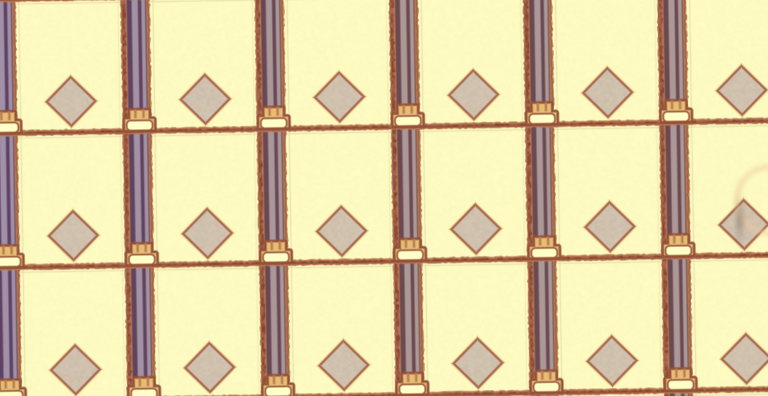
This pattern is drawn by a Shadertoy shader. Its source:

```glsl
// Micrograph of a chip array: cream pads with grey diamonds, striped vertical
// buses ending in gold contacts, and thin brown row lines. A slightly rotated
// square lattice is folded into one cell and layered with distance functions.

const float PITCH = 0.3388;              // cell size in canvas heights
const float TILT = 0.0165;               // lattice rotation in radians
const vec2 ANCHOR = vec2(0.857, 0.755);  // centre of one diamond
const float ROW_DROP = 0.229;            // row line below diamond centre, in cells

const vec3 CREAM = vec3(0.992, 0.982, 0.755);
const vec3 TAN = vec3(0.84, 0.77, 0.60);
const vec3 GREY = vec3(0.815, 0.757, 0.680);
const vec3 GOLD = vec3(0.90, 0.74, 0.45);
const vec3 COPPER = vec3(0.73, 0.49, 0.33);
const vec3 RUST = vec3(0.58, 0.32, 0.23);
const vec3 PLUM = vec3(0.42, 0.29, 0.31);
const vec3 STEEL = vec3(0.68, 0.60, 0.58);

float hash(vec2 p) {
    uvec2 q = uvec2(ivec2(floor(p))) * uvec2(1597u, 7919u);
    uint n = (q.x ^ q.y) * 26699u;
    n = (n ^ (n >> 15)) * 48271u;
    n ^= n >> 13;
    return float(n & 65535u) / 65535.0;
}

float noise(vec2 p) {
    vec2 i = floor(p), f = fract(p);
    f = f * f * (3.0 - 2.0 * f);
    return mix(mix(hash(i), hash(i + vec2(1, 0)), f.x),
               mix(hash(i + vec2(0, 1)), hash(i + vec2(1, 1)), f.x), f.y);
}

float cover(float dist, float soft) {
    return smoothstep(soft, -soft, dist);
}

float band(float x, float centre, float halfWidth, float soft) {
    return cover(abs(x - centre) - halfWidth, soft);
}

float roundBox(vec2 p, vec2 halfSize, float radius) {
    vec2 q = abs(p) - halfSize + radius;
    return length(max(q, 0.0)) + min(max(q.x, q.y), 0.0) - radius;
}

// Pad surface with faint inner border and an outlined diamond
vec3 drawPad(vec2 p, float rowY, float grain, float soft) {
    vec3 col = CREAM + 0.012 * (grain - 0.5);
    col = mix(col, TAN, 0.5 * band(p.x, -0.378, 0.004, soft));
    col = mix(col, TAN, 0.3 * band(p.x, 0.362, 0.004, soft));
    col = mix(col, TAN, 0.5 * band(rowY, -0.038, 0.004, soft));
    float d = (abs(p.x) + abs(p.y) - 0.193) * 0.7071;
    col = mix(col, GOLD, 0.45 * cover(d - 0.009, soft));
    col = mix(col, RUST + 0.06, cover(d, soft));
    return mix(col, GREY + 0.03 * (grain - 0.5), cover(d + 0.016, soft));
}

// Striped bus: x runs across it, age shifts the metal from grey to violet
vec3 drawBus(vec3 col, float x, float grain, float age, float soft) {
    float edge = x + 0.010 * (grain - 0.5);
    vec3 violet = vec3(-0.06, -0.04, 0.09) * age;
    col = mix(col, COPPER, band(edge, -0.011, 0.108, soft));
    col = mix(col, RUST + 0.16 * (grain - 0.4), band(edge, -0.098, 0.015, soft));
    col = mix(col, PLUM + violet, band(x, -0.002, 0.072, soft));
    col = mix(col, STEEL + violet, band(x, -0.014, 0.023, soft));
    col = mix(col, STEEL + violet, band(x, 0.049, 0.014, soft));
    return mix(col, RUST, 0.6 * band(edge, 0.086, 0.007, soft));
}

// Gold contact: stepped outline, ribbed neck and a bright pill
vec3 drawContact(vec3 col, vec2 p, float soft) {
    float neck = roundBox(p - vec2(0.0, 0.105), vec2(0.087, 0.068), 0.020);
    float foot = roundBox(p - vec2(0.0, 0.050), vec2(0.127, 0.058), 0.025);
    float body = min(neck, foot);
    float pill = roundBox(p - vec2(0.0, 0.042), vec2(0.090, 0.031), 0.024);
    col = mix(col, RUST, cover(body, soft));
    col = mix(col, GOLD, cover(body + 0.019, soft));
    float ribs = band(abs(p.x), 0.030, 0.009, soft) * band(p.y, 0.130, 0.033, soft);
    col = mix(col, COPPER, ribs);
    col = mix(col, RUST, cover(pill - 0.012, soft));
    return mix(col, CREAM + 0.03, cover(pill, soft));
}

// Faint ring stain and a soft smudge
vec3 addWear(vec3 col, vec2 p) {
    float ring = length(p - vec2(1.944, 0.495)) - 0.083;
    col = mix(col, vec3(0.93, 0.79, 0.63), 0.42 * exp(-ring * ring * 9000.0));
    vec2 smudge = (p - vec2(1.868, 0.445)) / vec2(0.012, 0.045);
    return col * (1.0 - 0.17 * exp(-dot(smudge, smudge)));
}

void mainImage(out vec4 fragColor, in vec2 fragCoord) {
    vec2 p = fragCoord / iResolution.y;
    float c = cos(TILT), s = sin(TILT);
    vec2 u = mat2(c, -s, s, c) * (p - ANCHOR) / PITCH;
    float soft = 0.7 / (iResolution.y * PITCH) + 0.004;

    // Folded coordinates for pad, bus and row line
    vec2 pad = vec2(fract(u.x + 0.5) - 0.5, fract(u.y + 0.5) - 0.5);
    float busX = fract(u.x) - 0.5;
    float rowY = fract(u.y + ROW_DROP + 0.5) - 0.5;
    float contactY = fract(u.y + ROW_DROP + 0.1) - 0.1;
    float grain = noise(u * 48.0 + 400.0);
    float age = mix(0.9, 0.1, smoothstep(0.0, 1.0, p.x)) * (0.6 + 0.6 * hash(vec2(floor(u.x) + 20.0, 3.0)));

    vec3 col = drawPad(pad, rowY, grain, soft);
    col = drawBus(col, busX, grain, age, soft);
    float line = rowY + 0.008 * (grain - 0.5);
    col = mix(col, COPPER, band(line, 0.0, 0.022, soft));
    col = mix(col, RUST + 0.1 * (grain - 0.5), band(line, -0.002, 0.011, soft));
    col = drawContact(col, vec2(busX - 0.008, contactY), soft);
    fragColor = vec4(clamp(addWear(col, p), 0.0, 1.0), 1.0);
}
```
